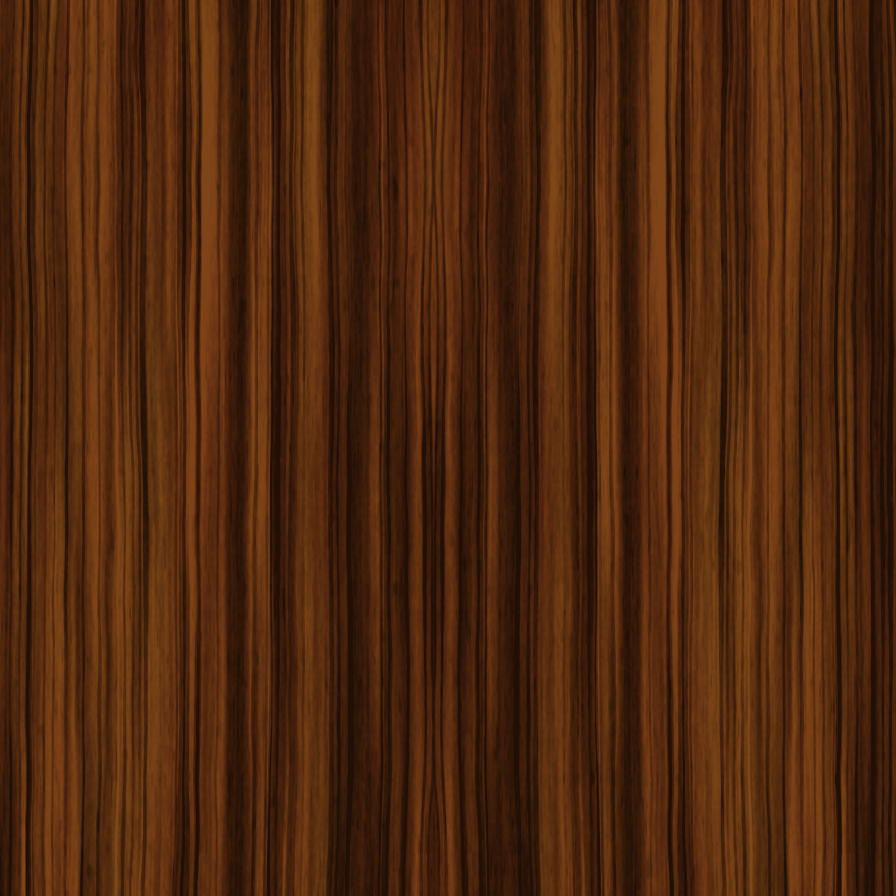
Write a Shadertoy shader that draws this texture.

```glsl
float hash(vec2 p) {
    vec3 q = fract(vec3(p.xyx) * vec3(0.1031, 0.1030, 0.0973));
    q += dot(q, q.yzx + 33.33);
    return fract((q.x + q.y) * q.z);
}

float noise(vec2 p) {
    vec2 cell = floor(p), f = fract(p);
    f = f * f * (3.0 - 2.0 * f);
    return mix(mix(hash(cell), hash(cell + vec2(1, 0)), f.x),
               mix(hash(cell + vec2(0, 1)), hash(cell + vec2(1, 1)), f.x), f.y);
}

// Soft-edged vertical band of half width w around c
float band(float x, float c, float w) {
    return 1.0 - smoothstep(0.55 * w, 1.25 * w, abs(x - c));
}

// One randomly placed vein per column, swelling and fading along its length
float veins(float x, float y, float columns, float share, float thin, float thick, float seed) {
    float id = floor(x * columns);
    float centre = (id + mix(0.3, 0.7, hash(vec2(id, seed)))) / columns;
    float w = mix(thin, thick, hash(vec2(id, seed + 1.0)));
    w *= 0.6 + 0.8 * noise(vec2(id * 7.3 + seed, y * 5.0));
    float present = step(hash(vec2(id, seed + 2.0)), share);
    float strength = 0.55 + 0.6 * noise(vec2(id * 3.7 + seed, y * 2.5 + 40.0));
    return present * strength * (1.0 - smoothstep(w - 0.0008, w + 0.0010, abs(x - centre)));
}

void mainImage(out vec4 fragColor, in vec2 fragCoord) {
    vec2 uv = fragCoord / iResolution.xy;
    float y = uv.y;

    // Book-matched veneer: both halves mirror around one seam
    float m = abs(uv.x - 0.484);
    float x = m + 0.007 * (noise(vec2(m * 9.0, y * 5.0)) - 0.5)
                + 0.0025 * (noise(vec2(m * 45.0, y * 15.0 + 9.0)) - 0.5);
    x += 0.02;

    // Streaks, from broad to fine
    float tone = 0.64;
    tone += 0.38 * (noise(vec2(x * 30.0, y * 1.5)) - 0.5);
    tone += 0.50 * (noise(vec2(x * 78.0 + 11.0, y * 2.5)) - 0.5);
    tone += 0.38 * (noise(vec2(x * 190.0 + 37.0, y * 4.0)) - 0.5);
    tone += 0.20 * (noise(vec2(x * 400.0 + 71.0, y * 9.0)) - 0.5);

    // Broad light and dark zones
    float b = x - 0.02;
    tone += 0.20 * band(b, 0.138, 0.013) + 0.22 * band(b, 0.275, 0.030);
    tone += 0.10 * band(b, 0.385, 0.060);
    tone -= 0.12 * band(b, 0.050, 0.075);
    tone -= 0.16 * band(b, 0.500, 0.040);

    // Pale and dark veins
    tone += 0.32 * veins(x, y, 34.0, 0.40, 0.0010, 0.0032, 5.0);
    tone -= 0.48 * veins(x, y, 22.0, 0.50, 0.0025, 0.0065, 15.0);
    tone -= 0.46 * veins(x, y, 48.0, 0.60, 0.0012, 0.0034, 25.0);
    tone -= 0.36 * veins(x, y, 105.0, 0.45, 0.0008, 0.0017, 35.0);

    // Heartwood stripes
    float heart = max(band(b, 0.083, 0.011), band(b, 0.219, 0.013));
    heart = max(heart, 0.75 * band(b, 0.172, 0.006));
    tone = mix(tone, 0.08 + 0.18 * tone, 0.88 * heart);

    // Fibres and short pores
    tone += 0.14 * (noise(vec2(uv.x * 460.0, y * 70.0)) - 0.5);
    tone += 0.09 * (noise(uv * vec2(500.0, 240.0) + 19.0) - 0.5);
    tone -= 0.14 * smoothstep(0.80, 0.95, noise(vec2(uv.x * 330.0 + 53.0, y * 38.0)));
    tone = clamp(tone, 0.0, 1.1);

    // Dark brown through russet to amber
    vec3 colour = mix(vec3(0.12, 0.056, 0.018), vec3(0.30, 0.145, 0.048), smoothstep(-0.1, 0.6, tone));
    colour = mix(colour, vec3(0.50, 0.275, 0.090), smoothstep(0.4, 1.15, tone));
    float russet = noise(vec2(x * 42.0 + 90.0, y * 2.0));
    colour.g *= mix(1.05, 0.92, russet) - 0.03 * band(b, 0.0, 0.08);
    fragColor = vec4(colour, 1.0);
}
```
